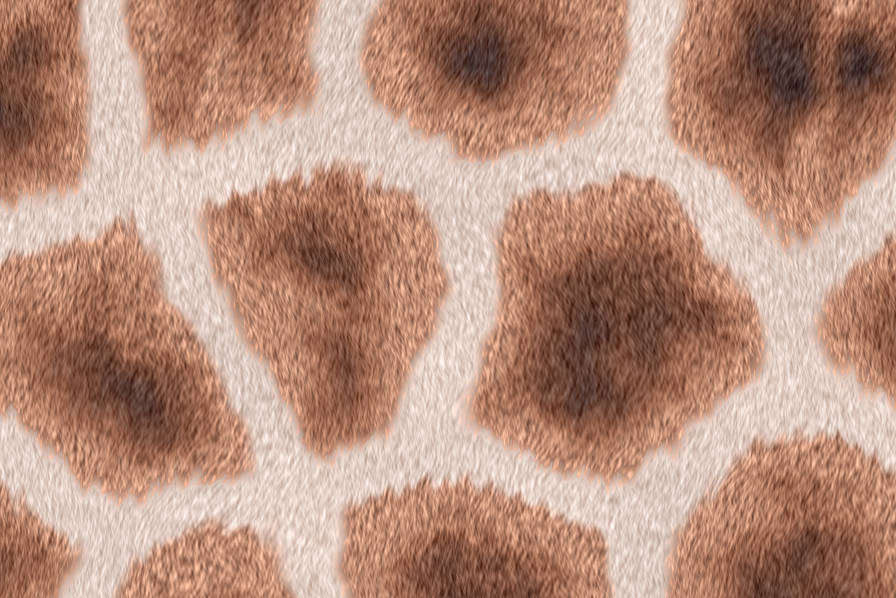
A Shadertoy shader for this texture:

```glsl
// Giraffe hide: large brown patches with dark cores, parted by cream bands.
// A staggered Voronoi gives the patches; stretched gradient noise combs
// fine, nearly upright hairs over them and frays the borders.

vec2 hash2(vec2 p) {
    vec3 a = fract(p.xyx * vec3(0.1031, 0.1030, 0.0973));
    a += dot(a, a.yzx + 33.33);
    return fract((a.xx + a.yz) * a.zy);
}

vec2 gradientAt(vec2 cell) {
    float angle = 6.2832 * hash2(cell + 70.0).x;
    return vec2(cos(angle), sin(angle));
}

float gradientNoise(vec2 p) {
    vec2 i = floor(p), f = p - i;
    vec2 u = f * f * f * (f * (f * 6.0 - 15.0) + 10.0);
    vec2 e = vec2(1.0, 0.0);
    float low = mix(dot(gradientAt(i), f), dot(gradientAt(i + e), f - e), u.x);
    float high = mix(dot(gradientAt(i + e.yx), f - e.yx),
                     dot(gradientAt(i + 1.0), f - 1.0), u.x);
    return mix(low, high, u.y);
}

// Patch centre in a grid whose odd rows are shifted by half a cell
vec2 patchCentre(vec2 cell) {
    vec2 jitter = hash2(cell + 17.0) - 0.5;
    return cell + vec2(0.5 * mod(cell.y, 2.0), 0.0) + 0.58 * jitter;
}

// Softened distance to the nearest border; also the offset from the centre
float borderDistance(vec2 q, out vec2 offset, out vec2 id) {
    vec2 base = floor(q);
    float nearest = 1e3;
    for (int y = -2; y <= 2; y++)
    for (int x = -2; x <= 2; x++) {
        vec2 cell = base + vec2(x, y);
        vec2 d = patchCentre(cell) - q;
        if (dot(d, d) < nearest) {
            nearest = dot(d, d);
            offset = d;
            id = cell;
        }
    }
    float total = 0.0;
    for (int y = -2; y <= 2; y++)
    for (int x = -2; x <= 2; x++) {
        vec2 cell = id + vec2(x, y);
        if (x == 0 && y == 0) continue;
        vec2 d = patchCentre(cell) - q;
        float border = dot(0.5 * (d + offset), normalize(d - offset));
        total += exp(-30.0 * border);
    }
    return -log(total) / 30.0;
}

void mainImage(out vec4 fragColor, in vec2 fragCoord) {
    vec2 p = fragCoord / iResolution.y;

    // Hair coordinates: across and along the lie of the coat, in three layers
    float sway = 0.09 * gradientNoise(p * 2.1 + 4.0) + 0.008 * gradientNoise(p * 14.0);
    vec2 lie = vec2(p.x - 0.05 * p.y + sway, p.y);
    vec2 leanRight = lie - vec2(0.22 * p.y, 0.0);
    vec2 leanLeft = lie + vec2(0.2 * p.y, 0.0);
    float strand = gradientNoise(lie * vec2(125.0, 24.0));
    float fine = gradientNoise(leanRight * vec2(205.0, 46.0) + 40.0)
               + 0.9 * gradientNoise(leanLeft * vec2(270.0, 70.0) + 90.0);
    float hair = 0.7 * strand + fine;
    float tuft = gradientNoise(lie * vec2(42.0, 11.0) + 11.0);

    // Fray the borders along the hairs and bend them gently
    vec2 warped = p + vec2(0.1, 1.0) * (0.03 * tuft + 0.012 * hair);
    warped += 0.045 * vec2(gradientNoise(p * 5.0), gradientNoise(p * 5.0 + 31.0));
    warped += 0.016 * vec2(gradientNoise(p * 17.0), gradientNoise(p * 17.0 + 53.0));
    vec2 offset, id;
    float depth = borderDistance(warped * 2.0 + vec2(0.3, 0.2), offset, id) / 2.0 - 0.044;
    float cover = smoothstep(-0.012, 0.014, depth + 0.010 * hair);

    // Patch darkness grows inward, with a pale seam through some patches
    vec2 trait = hash2(id + 5.0);
    float tone = depth / 0.17 + 0.5 * gradientNoise(p * 5.0 + 8.0)
               + 0.3 * gradientNoise(p * 13.0) + 0.25 * (trait.x - 0.5);
    float turn = 3.1416 * trait.y;
    float seam = dot(offset, vec2(cos(turn), sin(turn))) + 0.12 * gradientNoise(p * 8.0);
    tone -= 0.45 * step(0.4, trait.x) * exp(-seam * seam / 0.005);
    tone += 0.08 * tuft + 0.1 * hair;

    vec3 coat = mix(vec3(0.76, 0.55, 0.45), vec3(0.62, 0.405, 0.31), smoothstep(0.1, 0.55, tone));
    coat = mix(coat, vec3(0.42, 0.265, 0.21), smoothstep(0.45, 0.9, tone));
    coat = mix(coat, vec3(0.28, 0.20, 0.19), smoothstep(0.82, 1.2, tone));
    coat += vec3(0.24, 0.215, 0.195) * hair * (0.45 + coat.r) + 0.05 * tuft * coat;

    // Cream bands with faint warm shadows between the hairs
    vec3 cream = vec3(0.885, 0.805, 0.765) * (1.0 + 0.05 * gradientNoise(p * 4.0));
    cream += vec3(0.125, 0.15, 0.165) * hair + 0.02 * tuft;

    fragColor = vec4(clamp(mix(cream, coat, cover), 0.0, 1.0), 1.0);
}
```
